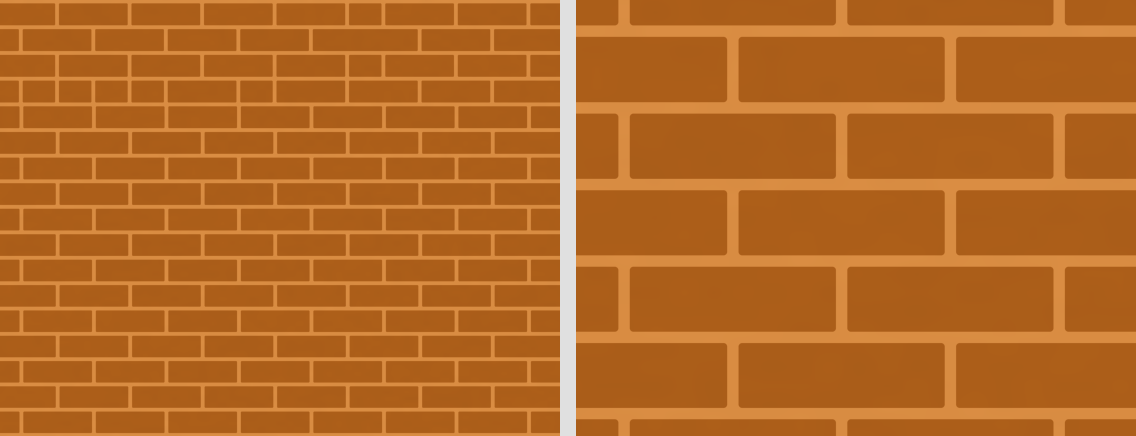
Left: the whole. Right: its middle third, enlarged.
Write a WebGL 2 fragment shader that draws this pattern.

```glsl
#version 300 es
precision highp float;
// Brick wall in running bond: 17 courses of rounded bricks in pale mortar.
// A rule says which half-brick slots hold a vertical joint; the top four courses
// break the bond with half and long bricks. Lengths are fractions of the height.
uniform vec2 u_resolution;
out vec4 fragColor;

const float PI = 3.14159265;
const float COURSE = 0.05848;     // height of one course with its joint
const float SLOT = 0.08316;       // half a brick length with its joint
const float FIRST_X = 0.0491;     // first vertical joint
const float TOP_INSET = 0.0033;   // first horizontal joint below the top
const float BOW = 0.0033;         // sag of the courses at mid height
const float JOINT = 0.0087;       // mortar width
const float CORNER = 0.0028;      // brick corner radius

const vec3 BRICK = vec3(0.672, 0.368, 0.098);
const vec3 MORTAR = vec3(0.85, 0.55, 0.26);

float hash(vec2 p) {
  vec3 q = fract(vec3(p.xyx) * 0.1031);
  q += dot(q, q.yzx + 33.33);
  return fract((q.x + q.y) * q.z);
}

float valueNoise(vec2 p) {
  vec2 cell = floor(p);
  vec2 f = fract(p);
  f = f * f * (3.0 - 2.0 * f);
  float low = mix(hash(cell), hash(cell + vec2(1.0, 0.0)), f.x);
  float high = mix(hash(cell + vec2(0.0, 1.0)), hash(cell + 1.0), f.x);
  return mix(low, high, f.y);
}

// True where a vertical joint stands in the given slot of a course.
bool hasJoint(float slot, float course) {
  bool regular = mod(slot + course, 2.0) < 0.5;
  if (course > 3.5) return regular;
  bool lastIrregular = course > 2.5;
  if (lastIrregular && slot < 4.5) return true;
  float seam = lastIrregular ? 6.5 : 9.5;
  return slot < seam ? !regular : regular;
}

float roundedBox(vec2 p, vec2 halfSize, float radius) {
  vec2 q = abs(p) - halfSize + radius;
  return length(max(q, 0.0)) + min(max(q.x, q.y), 0.0) - radius;
}

void main() {
  vec2 p = gl_FragCoord.xy / u_resolution.y;
  float pixel = 1.0 / u_resolution.y;

  // Course counted from the top, with the slight sag removed
  float depth = 1.0 - p.y - TOP_INSET;
  float row = (depth - BOW * sin(PI * clamp(depth, 0.0, 1.0))) / COURSE;
  float course = floor(row);

  // Joints on either side; the irregular courses sit a touch to the left
  float shift = course < 3.5 ? -0.0014 : 0.0;
  float slot = (p.x - FIRST_X - shift) / SLOT;
  float left = floor(slot);
  float right = left + 1.0;
  for (int i = 0; i < 3; i++) {
    if (!hasJoint(left, course)) left -= 1.0;
    if (!hasJoint(right, course)) right += 1.0;
  }

  // Brick shape between its joints
  vec2 center = vec2(0.5 * (left + right), course + 0.5);
  vec2 local = (vec2(slot, row) - center) * vec2(SLOT, COURSE);
  vec2 halfSize = 0.5 * (vec2((right - left) * SLOT, COURSE) - JOINT);
  float d = roundedBox(local, halfSize, CORNER);
  float brickMask = 1.0 - smoothstep(-0.75 * pixel, 0.75 * pixel, d);
  brickMask *= step(0.0, course) * step(course, 16.5);

  // Faint tone per brick and soft mottling
  float tone = (hash(center + 7.0) - 0.5) * 0.012;
  float mottle = (valueNoise(p * vec2(45.0, 70.0)) - 0.5) * 0.016;
  vec3 brick = BRICK * (1.0 + tone + mottle);
  vec3 mortar = MORTAR * (1.0 + 0.8 * mottle);
  fragColor = vec4(mix(mortar, brick, brickMask), 1.0);
}
```
